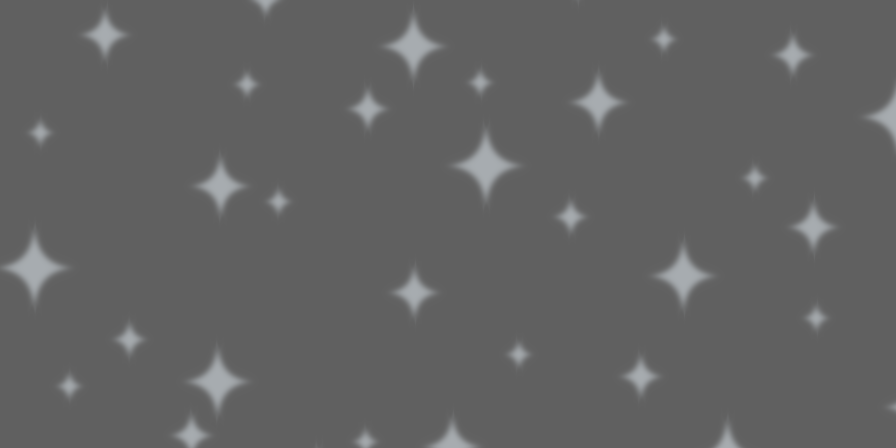
Write a WebGL 1 fragment shader that draws this pattern.

```glsl
precision highp float;

uniform vec2 u_resolution;

// Lengths are fractions of the canvas height.
const vec3 BACKGROUND = vec3(0.378, 0.378, 0.378);
const vec3 STAR_COLOR = vec3(0.655, 0.675, 0.690);
const float CELL_SIZE = 0.272;
const float GRID_ANGLE = 0.42;
const float JITTER = 0.56;
const float MIN_RADIUS = 0.037;
const float MAX_RADIUS = 0.097;
const float STRETCH = 1.09;      // height of a star over its width
const float BLUR = 0.0066;       // standard deviation of the soft edge
const float TAP_STEP = 0.4;      // spacing of blur taps, in deviations
const float SIZE_RANKS = 9.0;
const float SMALLEST_RANKS = 2.0; // ranks up to this share the least size

vec2 hash22(vec2 p) {
  vec3 q = fract(p.xyx * vec3(0.1031, 0.1030, 0.0973));
  q += dot(q, q.yzx + 33.33);
  return fract((q.xx + q.yz) * q.zy);
}

// Logistic approximation of the Gaussian integral.
float softStep(float x) {
  return 1.0 / (1.0 + exp(-1.702 * x));
}

// Mixes sizes evenly by ranking the cells in a repeating order.
float starRadius(vec2 cell) {
  float rank = mod(4.0 * cell.x + 3.0 * cell.y, SIZE_RANKS);
  float t = max(rank - SMALLEST_RANKS, 0.0) / (SIZE_RANKS - 1.0 - SMALLEST_RANKS);
  return mix(MIN_RADIUS, MAX_RADIUS, t);
}

// Concave four-pointed star: analytic blur along y, sampled blur along x.
float softStar(vec2 p, float radius) {
  float sum = 0.0;
  float total = 0.0;
  for (int i = -6; i <= 6; i++) {
    float u = float(i) * TAP_STEP;
    float weight = exp(-0.5 * u * u);
    float arm = 1.0 - sqrt(min(abs(p.x + u * BLUR) / radius, 1.0));
    float halfHeight = STRETCH * radius * arm * arm;
    float column = softStep((halfHeight - p.y) / BLUR)
                 + softStep((halfHeight + p.y) / BLUR) - 1.0;
    sum += weight * column;
    total += weight;
  }
  return sum / total;
}

// Stars scattered on a turned, jittered grid; the stars stay upright.
float starField(vec2 p) {
  float c = cos(GRID_ANGLE);
  float s = sin(GRID_ANGLE);
  mat2 turn = mat2(c, s, -s, c);
  vec2 grid = turn * p / CELL_SIZE;
  vec2 home = floor(grid);
  float coverage = 0.0;
  for (int y = -1; y <= 1; y++) {
    for (int x = -1; x <= 1; x++) {
      vec2 cell = home + vec2(float(x), float(y));
      vec2 center = cell + 0.5 + JITTER * (hash22(cell + 57.0) - 0.5);
      vec2 offset = (grid - center) * turn * CELL_SIZE;
      float radius = starRadius(cell);
      if (length(offset) < STRETCH * radius + 3.0 * BLUR) {
        coverage = max(coverage, softStar(offset, radius));
      }
    }
  }
  return coverage;
}

void main() {
  vec2 p = gl_FragCoord.xy / u_resolution.y;
  gl_FragColor = vec4(mix(BACKGROUND, STAR_COLOR, starField(p)), 1.0);
}
```
